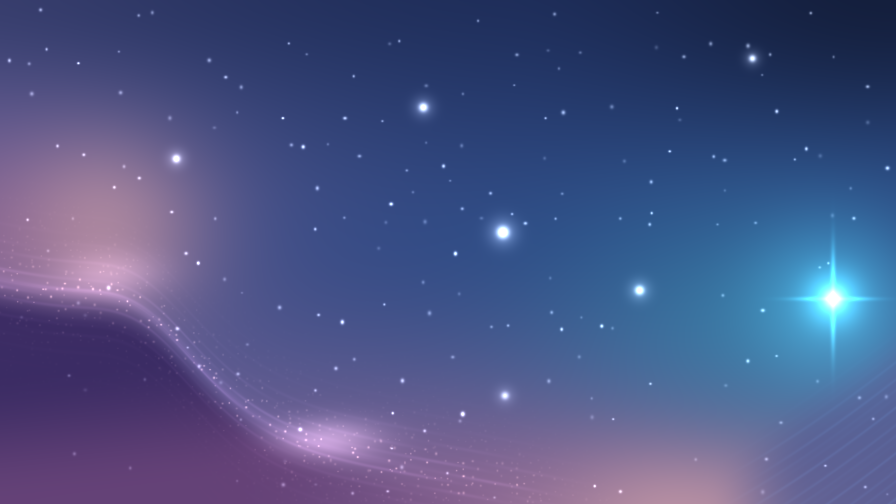
A Shadertoy shader for this background:

```glsl
// A dusk-coloured night sky: a violet dust ridge with glowing edges, scattered
// stars and one cyan flare. Soft elliptical glows tint a vertical gradient,
// hashed cells place stars and dust, and layered sines draw the filaments.

const vec3 ZENITH = vec3(0.11, 0.17, 0.34);
const vec3 MID_SKY = vec3(0.17, 0.28, 0.51);
const vec3 LOW_SKY = vec3(0.40, 0.38, 0.58);
const vec3 LAVENDER = vec3(0.41, 0.36, 0.57);
const vec3 ROSE = vec3(0.56, 0.39, 0.56);
const vec3 PEACH = vec3(0.80, 0.62, 0.66);
const vec3 TEAL = vec3(0.22, 0.52, 0.67);
const vec3 CYAN = vec3(0.30, 0.90, 0.95);
const vec3 RIDGE_DARK = vec3(0.22, 0.16, 0.38);
const vec3 RIDGE_BASE = vec3(0.39, 0.25, 0.46);
const vec3 WAVE_BLUE = vec3(0.34, 0.36, 0.57);
const vec3 STAR_WHITE = vec3(0.92, 0.95, 1.0);
const vec3 DUST_GOLD = vec3(1.0, 0.78, 0.68);
const vec2 FLARE_POS = vec2(1.653, 0.407);
const float STAR_RADIUS = 0.0036;
const float DUST_RADIUS = 0.0024;

float glow(vec2 p, vec2 center, vec2 radius) {
    vec2 q = (p - center) / radius;
    return exp(-dot(q, q));
}

vec3 hash3(vec2 cell) {
    vec3 q = fract(vec3(cell.xyx) * vec3(0.1031, 0.1030, 0.0973));
    q += dot(q, q.yxz + 33.33);
    return fract((q.xxy + q.yzz) * q.zyx);
}

// One star at a random place in some of the cells
float starLayer(vec2 p, float size, float density, float radius) {
    vec2 cell = floor(p / size);
    vec3 h = hash3(cell + 17.0);
    vec3 look = hash3(cell + 91.0);
    vec2 center = (cell + 0.2 + 0.6 * h.xy) * size;
    float r = radius * mix(0.65, 1.1, look.x);
    return step(h.z, density) * mix(0.25, 1.0, look.y * look.y)
         * glow(p, center, vec2(r, r * mix(0.8, 1.2, look.z)));
}

float brightStar(vec2 p, vec2 center, float radius) {
    return 1.2 * glow(p, center, vec2(radius))
         + 0.28 * glow(p, center, vec2(2.6 * radius));
}

// Height of the dust ridge: a sloping base, a step and a shoulder
float crest(float x) {
    float shoulder = (x - 0.27) / 0.12;
    return 0.21 - 0.17 * x + 0.235 / (1.0 + exp(12.0 * (x - 0.40)))
         + 0.035 * exp(-shoulder * shoulder);
}

// Thin lines that follow the value of a flow coordinate
float filaments(float flow, float x) {
    float a = sin(flow * 210.0 + 2.0 * sin(x * 7.0));
    float b = sin(flow * 347.0 - 3.0 * sin(x * 5.0 + 1.0));
    return pow(0.5 + 0.25 * (a + b), 4.0);
}

vec3 skyColor(vec2 p) {
    vec3 col = mix(MID_SKY, ZENITH, smoothstep(0.5, 1.08, p.y));
    col = mix(col, LOW_SKY, 1.0 - smoothstep(0.02, 0.55, p.y));
    float leftHaze = exp(-1.9 * p.x * p.x - 0.8 * p.x);
    col = mix(col, LAVENDER, leftHaze * mix(0.95, 0.35, smoothstep(0.6, 1.0, p.y)));
    col *= 1.0 - 0.32 * smoothstep(1.0, 1.78, p.x) * smoothstep(0.6, 1.0, p.y);
    col = mix(col, TEAL, 0.72 * glow(p, vec2(1.52, 0.35), vec2(0.42, 0.26)));

    // Warm clouds above the ridge and along the lower edge
    col = mix(col, ROSE, 0.65 * glow(p, vec2(0.0, 0.53), vec2(0.3, 0.17)));
    col = mix(col, PEACH, 0.62 * glow(p, vec2(0.21, 0.55), vec2(0.19, 0.18)));
    col = mix(col, ROSE, 0.75 * glow(p, vec2(0.95, -0.02), vec2(0.6, 0.19)));
    return mix(col, PEACH, 0.75 * glow(p, vec2(1.35, -0.03), vec2(0.28, 0.14)));
}

void mainImage(out vec4 fragColor, in vec2 fragCoord) {
    vec2 p = fragCoord / iResolution.y;
    p.x += 0.5 * (16.0 / 9.0 - iResolution.x / iResolution.y);
    vec3 col = skyColor(p);

    // Blue wave rising at the right
    float waveDepth = 0.09 + 0.55 * (p.x - 1.42) + 0.25 * (p.x - 1.42) * (p.x - 1.42) - p.y;
    float wave = smoothstep(-0.05, 0.1, waveDepth) * smoothstep(1.4, 1.62, p.x);
    col = mix(col, WAVE_BLUE, 0.75 * wave);
    col += 0.07 * TEAL * wave * filaments(waveDepth, p.x);

    // Dark ridge body
    float depth = crest(p.x) - p.y;
    float fade = 1.0 - smoothstep(0.45, 1.05, p.x);
    float body = fade * smoothstep(-0.015, 0.075, depth);
    vec3 bodyColor = mix(RIDGE_BASE, RIDGE_DARK, smoothstep(0.0, 0.26, p.y - 0.1 * p.x));
    col = mix(col, bodyColor, 0.94 * body);

    // Lit rim, knots of light and filaments
    float band = exp(-abs(depth) / 0.045) * (1.0 - smoothstep(0.8, 1.25, p.x));
    float rim = exp(-abs(depth) / 0.014) * fade;
    col += ROSE * (0.16 * rim + 0.18 * band * filaments(depth, p.x));
    col += 0.25 * PEACH * glow(p, vec2(0.22, 0.455), vec2(0.10, 0.045));
    col += 0.40 * PEACH * glow(p, vec2(0.65, 0.13), vec2(0.10, 0.038));

    // Gold dust on the ridge and small stars in the sky
    float dust = starLayer(p, 0.015, 0.5, DUST_RADIUS) + starLayer(p + 3.1, 0.023, 0.4, DUST_RADIUS);
    col += 0.5 * DUST_GOLD * dust * band;
    float stars = starLayer(p, 0.105, 0.5, STAR_RADIUS) + 0.6 * starLayer(p + 5.7, 0.067, 0.28, STAR_RADIUS);
    col += STAR_WHITE * stars * (1.0 - 0.65 * body);

    // Leading stars
    float leaders = brightStar(p, vec2(0.998, 0.539), 0.0105)
                  + 0.8 * brightStar(p, vec2(0.840, 0.787), 0.008)
                  + 0.8 * brightStar(p, vec2(1.269, 0.424), 0.008)
                  + 0.7 * brightStar(p, vec2(1.493, 0.884), 0.0065)
                  + 0.7 * brightStar(p, vec2(0.350, 0.685), 0.007)
                  + 0.5 * brightStar(p, vec2(1.002, 0.215), 0.007);
    col += STAR_WHITE * leaders;

    // Cyan flare with a cross of rays
    float halo = 0.22 * glow(p, FLARE_POS, vec2(0.15)) + 0.5 * glow(p, FLARE_POS, vec2(0.05));
    float rays = 0.6 * glow(p, FLARE_POS, vec2(0.0045, 0.085)) + 0.5 * glow(p, FLARE_POS, vec2(0.065, 0.004));
    col += CYAN * (halo + rays) + 0.8 * glow(p, FLARE_POS, vec2(0.018));

    fragColor = vec4(clamp(col, 0.0, 1.0), 1.0);
}
```
